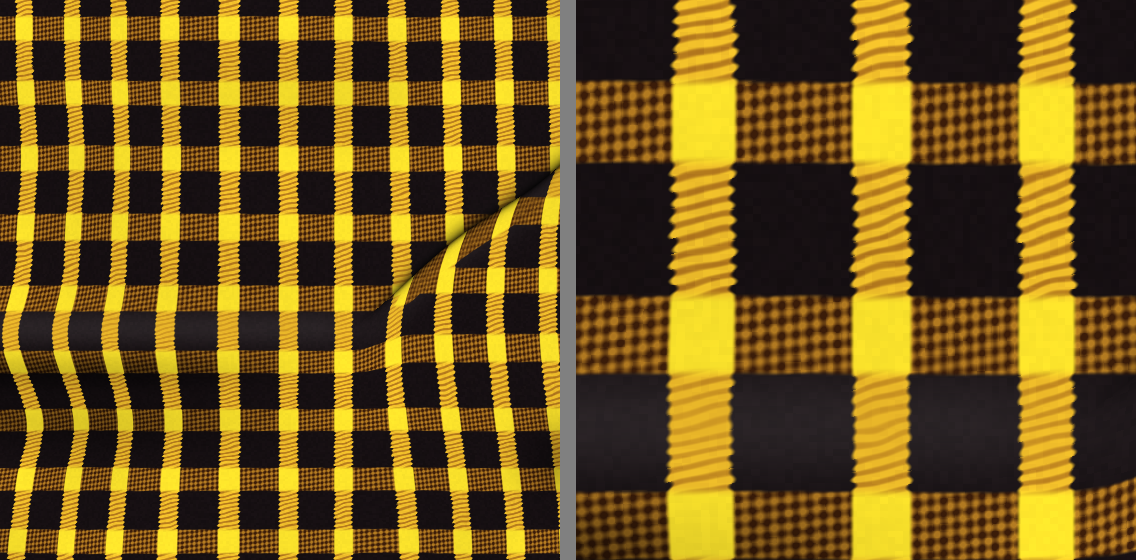
Left: the whole. Right: its middle third, enlarged.
This texture is drawn by a three.js fragment shader. Its source:

```glsl
// Draped black cloth with a woven yellow windowpane check, a soft roll and a diagonal fold.
varying vec2 vUv;

const float TAU = 6.2831853;
const vec2 PITCH = vec2(0.0945, 0.1143);      // 11 columns, 9 rows
const vec2 FIRST = vec2(0.047, 0.034);        // centre of the first column and row
const vec2 HALF_WIDTH = vec2(0.0152, 0.0215); // half width of columns and rows
const float EDGE = 0.0016;
const float THREAD = 0.0085;
const float RIB = 0.0082;
const float FRAY = 0.0014;

const vec3 BLACK = vec3(0.085, 0.060, 0.070);
const vec3 SHEEN = vec3(0.100, 0.100, 0.100);
const vec3 UMBER = vec3(0.230, 0.110, 0.035);
const vec3 OCHRE = vec3(0.700, 0.480, 0.130);
const vec3 BRONZE = vec3(0.680, 0.450, 0.110);
const vec3 AMBER = vec3(0.960, 0.770, 0.170);
const vec3 YELLOW = vec3(0.985, 0.890, 0.170);

float hash(vec2 p) {
  vec3 q = fract(vec3(p.xyx) * 0.1031);
  q += dot(q, q.yzx + 33.33);
  return fract((q.x + q.y) * q.z);
}

float noise(vec2 p) {
  vec2 i = floor(p), f = fract(p);
  f = f * f * (3.0 - 2.0 * f);
  return mix(mix(hash(i), hash(i + vec2(1.0, 0.0)), f.x),
             mix(hash(i + vec2(0.0, 1.0)), hash(i + vec2(1.0, 1.0)), f.x), f.y);
}

float bump(float x, float centre, float width) {
  float d = (x - centre) / width;
  return exp(-d * d);
}

float inside(float dist, float halfWidth, float soft) {
  return 1.0 - smoothstep(halfWidth - soft, halfWidth + soft, dist);
}

// Height of the crest of the diagonal fold
float foldCrest(float x) {
  return 0.50 + 0.78 * (x - 0.73) + 0.008 * sin((x - 0.73) * 20.0);
}

// Flat cloth coordinates of a point on the draped surface
vec2 drape(vec2 p, float foldWeight, float depth) {
  float left = 1.0 - smoothstep(0.0, 0.5, p.x);
  float sway = 0.010 * bump(p.y, 0.72, 0.11) - 0.025 * bump(p.y, 0.40, 0.075)
             + 0.021 * bump(p.y, 0.24, 0.07) - 0.014 * bump(p.y, 0.0, 0.09);
  float above = 0.022 * (1.0 - p.y);
  float below = mix(0.024, -0.014, smoothstep(0.0, 0.46, p.y)) + 0.03 * exp(-max(depth, 0.0) / 0.04);
  float under = step(0.0, depth);
  vec2 q = p;
  q.x -= sway * left + foldWeight * mix(above, below, under);
  q.y -= 0.031 * foldWeight * under * smoothstep(0.24, 0.44, p.y);
  q.x += 0.028 * bump(q.x, 0.28, 0.17);
  q.y += 0.025 * bump(q.y, 0.42, 0.20);
  q.y += 0.003 * (noise(p * vec2(7.0, 5.0)) - 0.5);
  return q;
}

void main() {
  vec2 p = vUv;
  float foldWeight = smoothstep(0.62, 0.74, p.x);
  float crest = foldCrest(p.x);
  float depth = crest - p.y;
  vec2 cloth = drape(p, foldWeight, depth);
  vec2 offset = (fract((cloth - FIRST) / PITCH + 0.5) - 0.5) * PITCH;
  vec2 dist = abs(offset);

  // One row bends along the crest of the fold
  if (depth > 0.0) {
    float bentRow = min(crest - 0.022, 0.62);
    dist.y = min(dist.y, abs(p.y - bentRow) + 0.1 * (1.0 - foldWeight));
  }

  // Thread relief fades where the cloth rolls over
  float roll = bump(p.y, 0.415, 0.035) * (1.0 - smoothstep(0.55, 0.72, p.x));
  float crestSoft = foldWeight * bump(depth, 0.025, 0.04);
  float relief = 1.0 - 0.6 * max(roll, crestSoft);
  vec2 threads = cloth / THREAD;
  float grain = hash(floor(threads * 2.0));
  float ribPhase = cloth.y / RIB - offset.x * 32.0 + 0.5 * noise(cloth * 60.0);
  float rib = 0.5 + 0.5 * sin(TAU * ribPhase);
  float twill = sin(TAU * 0.5 * (threads.x + threads.y)) * sin(TAU * 0.5 * (threads.x * 1.3 - threads.y));
  float fray = FRAY * relief * (rib - 0.5 + 0.8 * (hash(floor(vec2(cloth.x / PITCH.x * 2.0, ribPhase))) - 0.5));

  float row = inside(dist.y, HALF_WIDTH.y + 0.4 * fray, EDGE);
  float crossing = inside(dist.y, HALF_WIDTH.y, 0.004);
  float column = inside(dist.x, HALF_WIDTH.x + 2.0 * fray * (1.0 - crossing) + 0.0012 * crossing, EDGE);

  // Weave colours
  vec3 ground = BLACK * (0.90 + 0.2 * grain);
  ground += SHEEN * (0.75 * roll + 0.5 * crestSoft);
  float weave = clamp(0.48 + 0.75 * twill * relief + 0.25 * (grain - 0.5), 0.0, 1.0);
  vec3 rowColor = mix(UMBER, OCHRE, weave);
  float ribLight = mix(0.72, smoothstep(0.0, 0.75, rib) * 0.85 + 0.15 * grain, relief);
  vec3 columnColor = mix(BRONZE, AMBER, ribLight);
  columnColor = mix(columnColor, YELLOW * (0.98 + 0.03 * grain), crossing);
  vec3 color = mix(mix(ground, rowColor, row), columnColor, column);

  // Shade beneath the roll and along the fold
  float leftShade = 1.0 - smoothstep(0.2, 0.65, p.x);
  float hollow = leftShade * (0.55 * bump(p.y, 0.335, 0.035) + 0.35 * bump(p.y, 0.245, 0.05));
  color *= 1.0 - hollow * mix(1.0, 0.35, column);
  float creaseSide = depth < 0.0 ? 0.014 : 0.006;
  color *= 1.0 - 0.75 * foldWeight * exp(-abs(depth) / creaseSide);
  color *= 1.0 - 0.3 * bump(p.x, 1.0, 0.07) * bump(p.y, 0.18, 0.07);
  color *= 0.96 + 0.08 * noise(p * 6.0);

  gl_FragColor = vec4(color, 1.0);
}
```
